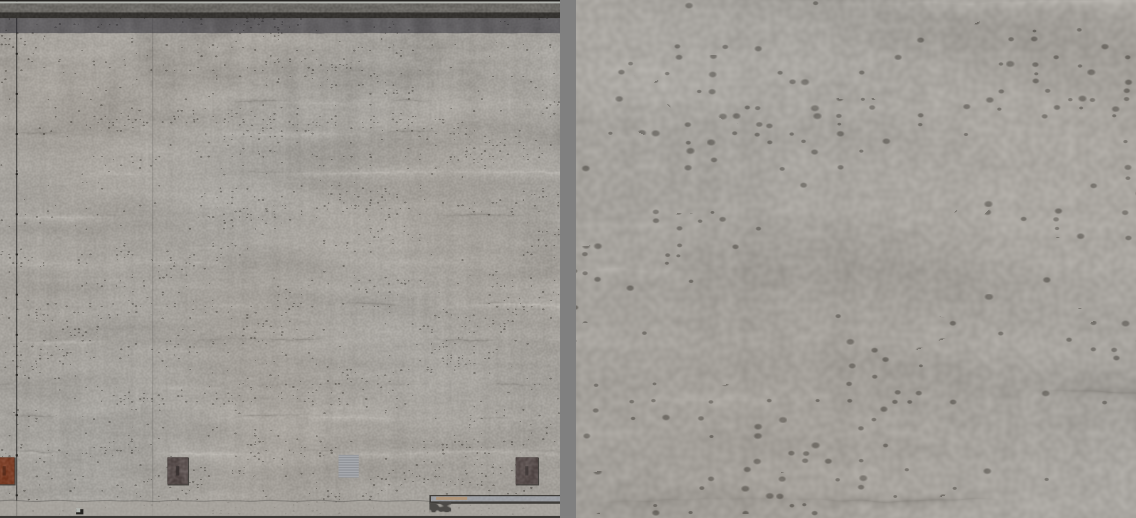
Left: the whole. Right: its middle third, enlarged.
This texture is drawn by a WebGL 1 fragment shader. Its source:

```glsl
precision highp float;
// Weathered board-cast concrete wall with a shaded ledge, joints, hatches and a beam.
uniform vec2 u_resolution;

// Colours
const vec3 WALL = vec3(0.646, 0.633, 0.611);
const vec3 PLINTH = vec3(0.655, 0.640, 0.615);
const vec3 SHADOW = vec3(0.385, 0.378, 0.388);
const vec3 LEDGE = vec3(0.420, 0.412, 0.395);
const vec3 DARK = vec3(0.150, 0.142, 0.130);
const vec3 TRIM = vec3(0.700, 0.710, 0.690);
const vec3 RUST = vec3(0.470, 0.235, 0.145);
const vec3 BROWN = vec3(0.345, 0.305, 0.300);
const vec3 STEEL = vec3(0.610, 0.620, 0.640);
const vec3 LABEL = vec3(0.730, 0.570, 0.400);
// Strengths and positions; lengths are in canvas heights, depth runs down from the top
const float BAND = 0.045;
const float CLOUD = 0.026;
const float STREAK = 0.022;
const float GRAIN = 0.046;
const float STAIN = 0.10;
const float PORE = 0.19;
const float PORE_SHARE = 0.11;
const float LIFT = 0.078;
const float MAIN_JOINT = 0.0323;
const float FINE_JOINT = 0.295;
const float HATCH_DEPTH = 0.909;

float hash(vec2 p) {
  vec3 q = fract(vec3(p.xyx) * 0.1031);
  q += dot(q, q.yzx + 33.33);
  return fract((q.x + q.y) * q.z);
}

float corner(vec2 cell, vec2 offset) {
  float angle = 6.2832 * hash(cell);
  return dot(vec2(cos(angle), sin(angle)), offset);
}

float noise(vec2 p) {
  vec2 i = floor(p), f = fract(p), e = vec2(1.0, 0.0);
  vec2 w = f * f * f * (f * (f * 6.0 - 15.0) + 10.0);
  return mix(mix(corner(i, f), corner(i + e, f - e), w.x),
             mix(corner(i + e.yx, f - e.yx), corner(i + 1.0, f - 1.0), w.x), w.y);
}

// Soft-edged interval and rectangle masks
float span(float v, float lo, float hi) {
  float w = 0.6 / u_resolution.y;
  return smoothstep(lo - w, lo + w, v) - smoothstep(hi - w, hi + w, v);
}

float rect(vec2 p, vec2 c, vec2 h) {
  return span(p.x, c.x - h.x, c.x + h.x) * span(p.y, c.y - h.y, c.y + h.y);
}

// Small dark voids, clustered along the casting layers
float pores(vec2 p) {
  vec2 g = p * vec2(135.0, 180.0), cell = floor(g);
  vec2 c = 0.5 + 0.3 * (vec2(hash(cell + 7.0), hash(cell + 19.0)) - 0.5);
  float cluster = smoothstep(-0.15, 0.45, noise(vec2(p.x * 5.0, p.y * 19.0) + 31.0));
  float present = step(hash(cell + 43.0), PORE_SHARE * (0.15 + 1.6 * cluster));
  float radius = mix(0.22, 0.48, hash(cell + 61.0));
  return present * (1.0 - smoothstep(radius * 0.4, radius, length(fract(g) - c)));
}

// Broken pale lime lines with dark cracks at each pour level
float lifts(vec2 p) {
  float sum = 0.0;
  for (int i = 0; i < 10; i++) {
    float k = float(i);
    float level = 0.17 + LIFT * (k + 0.5 * hash(vec2(k, 3.0)));
    float d = p.y - level - 0.007 * noise(vec2(p.x * 6.0, k * 5.3)) - 0.003 * noise(vec2(p.x * 40.0, k));
    float pale = smoothstep(0.0, 0.5, noise(vec2(p.x * 4.0, k * 7.7 + 2.0)));
    float crack = smoothstep(0.05, 0.45, noise(vec2(p.x * 7.0, k * 3.1 + 9.0)));
    sum += 0.075 * pale * exp(-abs(d) * 210.0) - 0.09 * crack * exp(-abs(d + 0.004) * 520.0);
  }
  return sum;
}

vec3 concrete(vec2 p) {
  float warp = 0.6 * noise(p * 5.0);
  float shade = BAND * noise(vec2(p.x * 2.2, p.y * 17.0 + warp));
  shade += 0.6 * BAND * noise(vec2(p.x * 6.0, p.y * 46.0 + warp) + 11.0);
  shade += CLOUD * noise(p * 4.0 + 5.0);
  shade += STREAK * noise(vec2(p.x * 65.0, p.y * 3.0));
  shade += GRAIN * (noise(p * 210.0) + 0.5 * noise(p * vec2(70.0, 110.0)));
  float upper = 1.0 - smoothstep(0.12, 0.42, p.y);
  float stain = max(noise(vec2(p.x * 17.0, p.y * 5.0) + 3.0), 0.0);
  shade -= STAIN * upper * stain * (0.7 + noise(vec2(p.x * 30.0, p.y * 70.0)));
  shade += lifts(p) - PORE * pores(p);
  vec3 warmth = vec3(0.007, 0.0, -0.005) * noise(p * 3.0 + 17.0);
  return WALL + shade + warmth;
}

vec3 hatch(vec3 base, vec2 p, float x, vec2 h, vec3 tint, float wear) {
  vec2 c = vec2(x, HATCH_DEPTH);
  vec3 face = tint + wear * (noise(p * 150.0) + noise(p * vec2(60.0, 25.0)));
  face = mix(face, tint * 0.55, 0.8 * wear * 10.0 * rect(p, c, vec2(0.003, 0.009)));
  base = mix(base, DARK, 0.75 * rect(p, c + 0.0012, h + 0.001));
  return mix(base, face, rect(p, c, h));
}

void main() {
  vec2 p = gl_FragCoord.xy / u_resolution.y;
  p.y = 1.0 - p.y;
  float rough = noise(p * 190.0);
  vec3 col = concrete(p);

  // Vertical joints, the main one with evenly spaced clips
  col *= 1.0 - 0.62 * span(p.x, MAIN_JOINT - 0.001, MAIN_JOINT + 0.001);
  float clip = abs(fract((p.y - 0.065) / 0.0775) - 0.5) * 0.0775;
  col = mix(col, DARK, span(p.x, MAIN_JOINT - 0.002, MAIN_JOINT + 0.002) * span(clip, -0.01, 0.0018));
  col *= 1.0 - 0.20 * span(p.x, FINE_JOINT - 0.0007, FINE_JOINT + 0.0007);

  // Plinth with a chipped upper edge
  float edge = 0.967 + 0.003 * noise(vec2(p.x * 22.0, 4.0));
  col = mix(col, PLINTH + 0.04 * rough, 0.7 * span(p.y, edge, 1.1));
  col *= 1.0 - 0.22 * span(p.y, edge - 0.001, edge + 0.001);

  // Hatches and the louvred vent
  col = hatch(col, p, 0.008, vec2(0.020, 0.026), RUST, 0.07);
  col = hatch(col, p, 0.343, vec2(0.0197, 0.026), BROWN, 0.09);
  col = hatch(col, p, 1.017, vec2(0.0215, 0.026), BROWN, 0.07);
  vec3 slats = STEEL + 0.045 * sin(p.y * 1300.0);
  col = mix(col, slats, rect(p, vec2(0.673, 0.900), vec2(0.0195, 0.022)));

  // Beam, its label and motor, and a small lamp
  col = mix(col, DARK, 0.8 * rect(p, vec2(1.03, 0.964), vec2(0.201, 0.0085)));
  col = mix(col, STEEL + 0.03 * rough, rect(p, vec2(1.03, 0.963), vec2(0.198, 0.005)));
  col = mix(col, LABEL, 0.7 * rect(p, vec2(0.872, 0.962), vec2(0.030, 0.003)));
  float motor = rect(p, vec2(0.850, 0.979), vec2(0.021, 0.010));
  col = mix(col, DARK + 0.15, motor * smoothstep(-0.25, 0.05, noise(p * 75.0)));
  col = mix(col, DARK, rect(p, vec2(0.154, 0.988), vec2(0.007, 0.005)));
  col = mix(col, TRIM, rect(p, vec2(0.151, 0.985), vec2(0.004, 0.004)));
  col = mix(col, DARK + 0.08, span(p.y, 0.996, 1.1));

  // Shadow below the ledge, then ledge, bright trim and dark top
  float shadowEnd = 0.064 + 0.0015 * noise(vec2(p.x * 30.0, 1.0));
  vec3 shaded = SHADOW + 0.5 * (col - WALL) + 0.05 * noise(vec2(p.x * 45.0, p.y * 12.0));
  col = mix(col, shaded, span(p.y, 0.030, shadowEnd));
  col = mix(col, DARK + 0.06 + 0.04 * rough, span(p.y, 0.023, 0.035));
  col = mix(col, LEDGE + 0.06 * rough + 0.05 * noise(p * vec2(18.0, 90.0)), span(p.y, 0.006, 0.024));
  col = mix(col, TRIM, span(p.y, 0.0025, 0.0065));
  col = mix(col, DARK, span(p.y, -0.1, 0.0028));
  gl_FragColor = vec4(clamp(col, 0.0, 1.0), 1.0);
}
```
